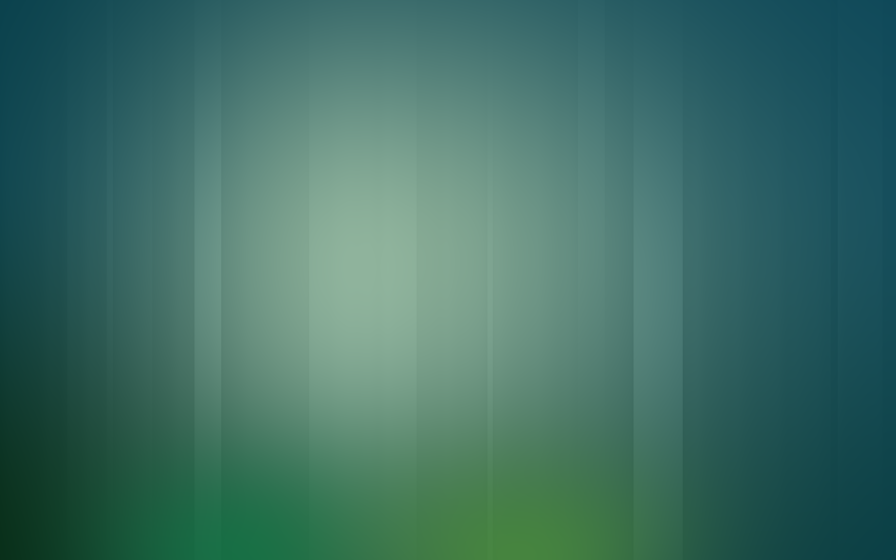
A Shadertoy shader for this background:

```glsl
const vec3 TOP_LEFT = vec3(0.02, 0.24, 0.29);
const vec3 TOP_RIGHT = vec3(0.04, 0.27, 0.34);
const vec3 BOTTOM_LEFT = vec3(0.01, 0.15, 0.07);
const vec3 BOTTOM_RIGHT = vec3(0.02, 0.23, 0.26);
const vec3 PALE = vec3(0.54, 0.68, 0.59);
const vec3 EMERALD = vec3(0.07, 0.45, 0.27);
const vec3 MOSS = vec3(0.28, 0.53, 0.24);
const vec3 PANEL_TINT = vec3(0.95, 1.0, 0.97);

const vec2 PALE_CENTER = vec2(0.41, 0.53);
const vec2 PALE_LOW_SIZE = vec2(0.27, 0.56);   // reach to the left and down
const vec2 PALE_HIGH_SIZE = vec2(0.385, 0.49); // reach to the right and up
const vec2 EMERALD_CENTER = vec2(0.27, 0.0);
const vec2 EMERALD_SIZE = vec2(0.16, 0.19);
const vec2 MOSS_CENTER = vec2(0.58, 0.0);
const vec2 MOSS_SIZE = vec2(0.17, 0.19);

const float PANEL_REACH = 0.36;
const float SEAM_WIDTH = 0.0016;
const float SEAM_DEPTH = 0.35;
const float STREAK_COUNT = 90.0;
const float STREAK_LIGHT = 0.006;

// Each panel: left edge, right edge, light, height of its middle
const int PANEL_COUNT = 9;
const vec4 PANELS[PANEL_COUNT] = vec4[](
    vec4(0.075, 0.170, 0.010, 0.50),
    vec4(0.119, 0.126, 0.016, 0.60),
    vec4(0.217, 0.247, 0.046, 0.47),
    vec4(0.345, 0.465, 0.024, 0.45),
    vec4(0.544, 0.550, 0.024, 0.35),
    vec4(0.645, 0.675, 0.014, 0.75),
    vec4(0.707, 0.762, 0.052, 0.38),
    vec4(0.927, 0.935, -0.012, 0.55),
    vec4(0.935, 0.985, 0.010, 0.60)
);

float glow(vec2 offset, vec2 size) {
    vec2 d = offset / size;
    return exp(-dot(d, d));
}

float hash(float n) {
    n = fract(n * 0.1031);
    n *= n + 33.33;
    return fract(n * (n + n));
}

float streakNoise(float x) {
    float cell = floor(x);
    return mix(hash(cell), hash(cell + 1.0), smoothstep(0.0, 1.0, x - cell)) - 0.5;
}

vec3 backdrop(vec2 uv) {
    float rise = smoothstep(0.0, 0.75, uv.y);
    vec3 color = mix(mix(BOTTOM_LEFT, BOTTOM_RIGHT, uv.x),
                     mix(TOP_LEFT, TOP_RIGHT, uv.x), rise);
    vec2 offset = uv - PALE_CENTER;
    vec2 paleSize = mix(PALE_LOW_SIZE, PALE_HIGH_SIZE, step(0.0, offset));
    color = mix(color, PALE, glow(offset, paleSize));
    color = mix(color, EMERALD, 0.85 * glow(uv - EMERALD_CENTER, EMERALD_SIZE));
    return mix(color, MOSS, 0.93 * glow(uv - MOSS_CENTER, MOSS_SIZE));
}

float panelLight(vec2 uv, vec4 panel, float blur) {
    float inside = smoothstep(-blur, blur, uv.x - panel.x)
                 * smoothstep(-blur, blur, panel.y - uv.x);
    // Thin shadows just outside both edges
    float outside = max(max(panel.x - uv.x, uv.x - panel.y), 0.0);
    float seam = (1.0 - inside) * exp(-outside / SEAM_WIDTH);
    float h = (uv.y - panel.w) / PANEL_REACH;
    return panel.z * exp(-h * h) * (inside - SEAM_DEPTH * seam);
}

void mainImage(out vec4 fragColor, in vec2 fragCoord) {
    vec2 uv = fragCoord / iResolution.xy;
    float blur = 0.75 / iResolution.x;
    vec3 color = backdrop(uv);

    // Upright panes of light
    float light = 0.0;
    for (int i = 0; i < PANEL_COUNT; i++) {
        light += panelLight(uv, PANELS[i], blur);
    }

    // Faint streaks, strongest at mid height
    float middle = 4.0 * uv.y * (1.0 - uv.y);
    light += STREAK_LIGHT * middle * streakNoise(uv.x * STREAK_COUNT);

    fragColor = vec4(clamp(color + light * PANEL_TINT, 0.0, 1.0), 1.0);
}
```
